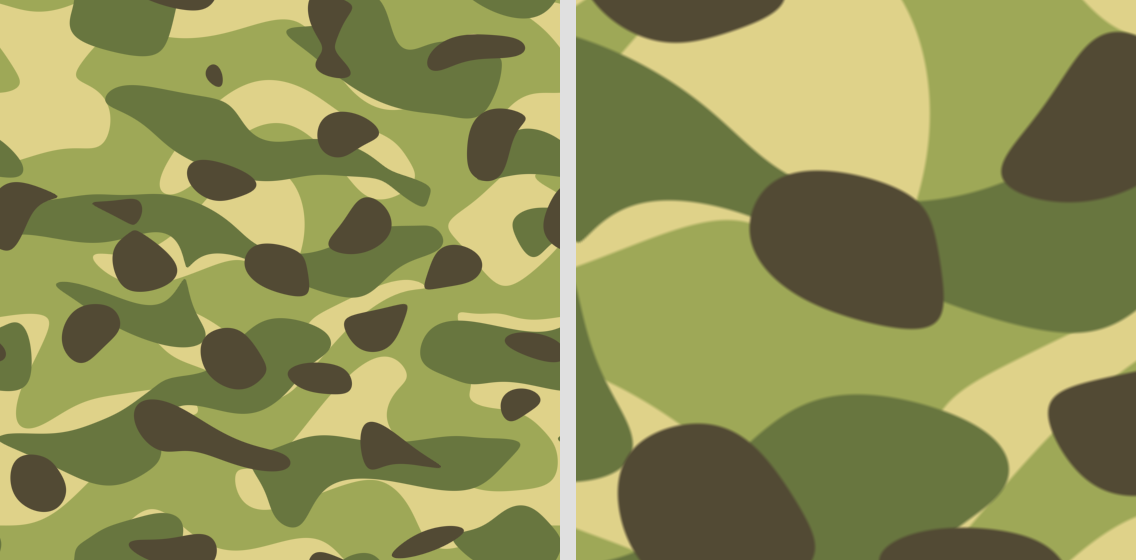
Left, the full canvas; right, a detail of the centre.
Reproduce this pattern procedurally as a Shadertoy shader.

```glsl
// Four-colour woodland camouflage: cream, dark green and brown patches layered
// over light green. Each layer is a band-limited sum of random plane waves,
// bent by area-preserving shears and cut at a level that sets its coverage.

const vec3 LIGHT_GREEN = vec3(0.620, 0.660, 0.340);
const vec3 CREAM       = vec3(0.875, 0.822, 0.538);
const vec3 DARK_GREEN  = vec3(0.408, 0.461, 0.248);
const vec3 BROWN       = vec3(0.322, 0.290, 0.202);

// Typical patch frequency per canvas, across and up
const vec2 CREAM_FREQ = vec2(2.4, 5.2);
const vec2 DARK_FREQ  = vec2(2.6, 5.6);
const vec2 BROWN_FREQ = vec2(4.4, 6.6);

// Cut levels in standard deviations: higher means less coverage
const float CREAM_LEVEL = 0.15;
const float DARK_LEVEL  = 0.35;
const float BROWN_LEVEL = 0.98;

const float BAND_SHARPNESS = 10.0;   // higher gives more even patch sizes
const float FOLD = 0.07;             // strength of the bends in the outlines
const int   FOLD_COUNT = 4;
const float EDGE_SOFTNESS = 0.0014;  // half width of an edge, canvas units
const float TAU = 6.28319;

uint scramble(uint x) {
    x ^= x >> 16; x *= 0x7feb352du;
    x ^= x >> 15; x *= 0x846ca68bu;
    return x ^ (x >> 16);
}

// Random value in 0..1 from two integers and a seed
float hash(int a, int b, int seed) {
    uint h = scramble(uint(a + 64) + scramble(uint(b + 64) + scramble(uint(seed))));
    return float(h >> 8) / 16777216.0;
}

// Successive shears along random directions; they bend shapes but keep areas
vec2 foldSpace(vec2 p, int seed) {
    for (int i = 0; i < FOLD_COUNT; i++) {
        vec2 k = vec2(1.0 + floor(3.0 * hash(i, 40, seed)),
                      floor(9.0 * hash(i, 41, seed)) - 4.0);
        float phase = hash(i, 42, seed);
        p += FOLD * vec2(-k.y, k.x) / dot(k, k) * cos(TAU * (dot(k, p) + phase));
    }
    return p;
}

// Zero-mean, unit-variance random field that repeats once per canvas
float patchField(vec2 p, vec2 freq, int seed) {
    p = foldSpace(p, seed);
    float sum = 0.0, power = 0.0;
    for (int x = 0; x <= 7; x++) {
        for (int y = -10; y <= 10; y++) {
            if (x == 0 && y <= 0) continue;
            vec2 k = vec2(x, y);
            float offBand = length(k / freq) - 1.0;
            float weight = exp(-BAND_SHARPNESS * offBand * offBand);
            if (weight < 0.06) continue;
            sum += weight * cos(TAU * (dot(k, p) + hash(x, y, seed)));
            power += 0.5 * weight * weight;
        }
    }
    return sum * inversesqrt(power);
}

// Coverage of the region where the field exceeds the level, with a smooth edge
float cover(float field, float level) {
    float slope = length(vec2(dFdx(field), dFdy(field))) * iResolution.y;
    float dist = (field - level) / max(slope, 0.0001);
    float edge = max(EDGE_SOFTNESS, 0.7 / iResolution.y);
    return smoothstep(-edge, edge, dist);
}

void mainImage(out vec4 fragColor, in vec2 fragCoord) {
    vec2 p = fragCoord / iResolution.y;

    float cream = patchField(p, CREAM_FREQ, 11);
    float dark  = patchField(p, DARK_FREQ, 23);
    float brown = patchField(p, BROWN_FREQ, 37);

    // Layers from bottom to top
    vec3 color = LIGHT_GREEN;
    color = mix(color, CREAM, cover(cream, CREAM_LEVEL));
    color = mix(color, DARK_GREEN, cover(dark, DARK_LEVEL));
    color = mix(color, BROWN, cover(brown, BROWN_LEVEL));

    fragColor = vec4(color, 1.0);
}
```
